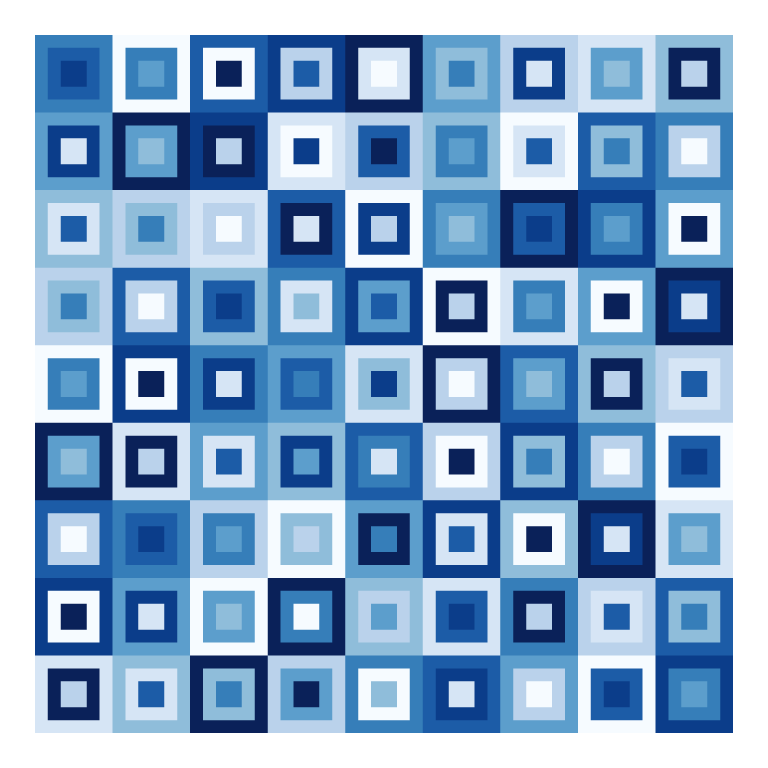
Reproduce this pattern procedurally as a WebGL 2 fragment shader.

```glsl
#version 300 es
precision highp float;
precision highp int;

uniform vec2 u_resolution;
out vec4 fragColor;

const int GRID = 9;
const float MARGIN = 0.45;  // in cells
const int SAMPLES = 4;      // per axis, for edge smoothing
const vec3 PAPER = vec3(1.0);

// Blues in the cyclic order that fills the grid.
const vec3 BLUES[GRID] = vec3[GRID](
  vec3(0.11, 0.36, 0.655),
  vec3(0.21, 0.495, 0.725),
  vec3(0.965, 0.985, 1.0),
  vec3(0.045, 0.24, 0.54),
  vec3(0.36, 0.62, 0.80),
  vec3(0.04, 0.13, 0.35),
  vec3(0.84, 0.90, 0.96),
  vec3(0.56, 0.74, 0.855),
  vec3(0.73, 0.825, 0.92)
);

// Starting position in the cycle for each column, per nested square.
const int OUTER_START[GRID] = int[GRID](1, 2, 0, 3, 5, 4, 8, 6, 7);
const int MIDDLE_START[GRID] = int[GRID](0, 1, 2, 8, 6, 7, 3, 4, 5);
const int INNER_START[GRID] = int[GRID](3, 4, 5, 0, 2, 1, 6, 7, 8);

// Each row steps by three; each band of three rows adds its own shift,
// so no colour repeats within a row, column or 3x3 block.
int rowShift(int row) {
  int band = row / 3;
  return 3 * (row % 3) + GRID - (3 - band) % 3;
}

vec3 blueAt(int start, int row) {
  return BLUES[(start + rowShift(row)) % GRID];
}

// Chebyshev distance from the cell centre: 0 at the centre, 1 at the border.
float squareRadius(vec2 cellUv) {
  vec2 d = abs(cellUv * 2.0 - 1.0);
  return max(d.x, d.y);
}

// Three nested squares with sides of 1, 2/3 and 1/3 of a cell.
vec3 tileColor(ivec2 cell, vec2 cellUv) {
  int row = GRID - 1 - cell.y;
  float radius = squareRadius(cellUv);
  int start = OUTER_START[cell.x];
  if (radius < 1.0 / 3.0) start = INNER_START[cell.x];
  else if (radius < 2.0 / 3.0) start = MIDDLE_START[cell.x];
  return blueAt(start, row);
}

vec3 patternColor(vec2 p) {
  ivec2 cell = ivec2(floor(p));
  bool outside = any(lessThan(cell, ivec2(0))) ||
                 any(greaterThanEqual(cell, ivec2(GRID)));
  return outside ? PAPER : tileColor(cell, fract(p));
}

// Canvas position in cells, with the grid centred.
vec2 toCells(vec2 pixel, vec2 resolution) {
  float side = min(resolution.x, resolution.y);
  float span = float(GRID) + 2.0 * MARGIN;
  return (pixel - 0.5 * resolution) / side * span + 0.5 * float(GRID);
}

void main() {
  vec3 sum = vec3(0.0);
  for (int j = 0; j < SAMPLES; j++) {
    for (int i = 0; i < SAMPLES; i++) {
      vec2 offset = (vec2(i, j) + 0.5) / float(SAMPLES) - 0.5;
      sum += patternColor(toCells(gl_FragCoord.xy + offset, u_resolution));
    }
  }
  fragColor = vec4(sum / float(SAMPLES * SAMPLES), 1.0);
}
```
